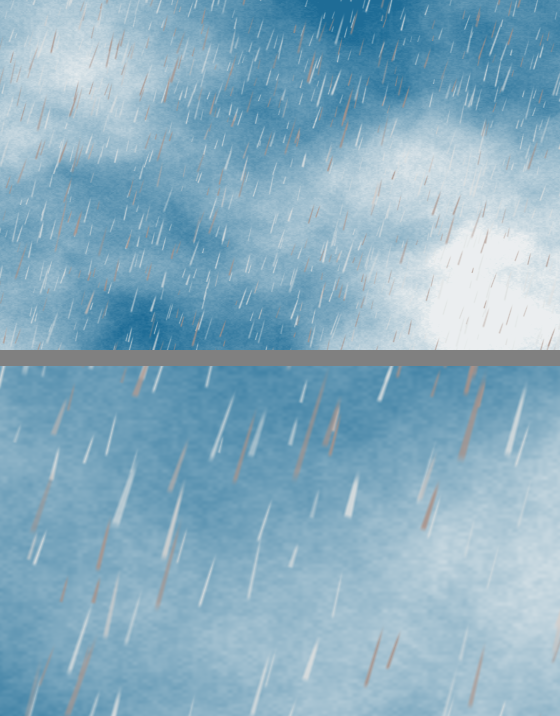
Top, the full canvas; bottom, a detail of the centre.
Write a Shadertoy shader that draws this texture.

```glsl
float hash(vec2 p) {
    return fract(sin(dot(p, vec2(127.1, 311.7))) * 43758.5453);
}

float noise(vec2 p) {
    vec2 i = floor(p), f = fract(p);
    f = f * f * (3.0 - 2.0 * f);
    return mix(mix(hash(i), hash(i + vec2(1, 0)), f.x),
               mix(hash(i + vec2(0, 1)), hash(i + vec2(1, 1)), f.x), f.y);
}

float fbm(vec2 p) {
    float sum = 0.0, amp = 0.5;
    for (int i = 0; i < 7; i++) {
        sum += amp * noise(p);
        p = mat2(1.6, 1.2, -1.2, 1.6) * p + 17.3;
        amp *= 0.52;
    }
    return sum;
}

float glow(vec2 p, vec2 centre, float radius) {
    vec2 d = (p - centre) / radius;
    return exp(-dot(d, d));
}

// Cloud brightness: broad light and dark areas broken up by noise
float cloudTone(vec2 p) {
    float warp = fbm(p * 2.5 + 40.0) - 0.5;
    vec2 w = p + vec2(0.25, -0.15) * warp;
    float tone = 0.43 + 1.1 * (fbm(w * vec2(2.6, 3.8) + 5.0) - 0.5);
    tone += 0.42 * glow(w, vec2(1.58, 0.05), 0.36);
    tone += 0.24 * glow(w, vec2(1.22, 0.34), 0.26);
    tone += 0.28 * glow(w, vec2(0.08, 0.82), 0.33);
    tone += 0.10 * glow(w, vec2(1.30, 0.74), 0.25);
    tone -= 0.34 * glow(w, vec2(1.08, 1.06), 0.33);
    tone -= 0.30 * glow(w, vec2(0.48, 0.22), 0.32);
    tone -= 0.16 * glow(w, vec2(0.66, 0.72), 0.18);
    return tone;
}

// One layer of slanted streaks: returns colour and coverage
vec4 rainLayer(vec2 p, float depth, float seed) {
    vec2 dir = normalize(vec2(0.29, 1.0));
    vec2 cell = mix(vec2(0.036, 0.075), vec2(0.07, 0.175), depth);
    vec2 q = vec2(p.x * dir.y - p.y * dir.x, dot(p, dir)) + seed * vec2(0.37, 0.53);
    float column = floor(q.x / cell.x);
    q.y += cell.y * hash(vec2(column, seed));

    vec2 id = vec2(column, floor(q.y / cell.y)) + seed * 19.0;
    vec2 local = (fract(q / cell) - 0.5) * cell;
    float size = hash(id + 0.3), shade = hash(id + 0.7);

    float halfLen = cell.y * mix(0.12, 0.37, size);
    local.y -= (hash(id + 1.1) - 0.5) * (cell.y - 2.0 * halfLen);
    local.x -= (hash(id + 1.9) - 0.5) * cell.x * 0.5;
    local.x -= (hash(id + 2.3) - 0.5) * 0.16 * local.y;

    // Thin toward the top, soft at both ends
    float along = local.y / halfLen;
    float width = mix(0.0013, 0.0034, depth) * mix(0.7, 1.2, hash(id + 3.1));
    width *= 1.0 - 0.28 * (along + 1.0);
    float blur = 0.0012 + 0.7 / iResolution.y;
    float body = 1.0 - smoothstep(width - blur, width + blur, abs(local.x));
    body *= smoothstep(-1.0, -0.75, along) * (1.0 - smoothstep(0.3, 1.0, along));

    vec3 pale = vec3(0.87, 0.88, 0.88), tan_ = vec3(0.67, 0.57, 0.53);
    vec3 colour = mix(pale, tan_, smoothstep(0.55, 0.75, shade));
    float present = step(hash(id + 4.7), 0.46);
    return vec4(colour, body * present * mix(0.4, 0.9, hash(id + 5.3)));
}

void mainImage(out vec4 fragColor, in vec2 fragCoord) {
    vec2 p = fragCoord / iResolution.y;

    // Clouds with a fine fibrous grain
    float grain = noise(p * vec2(210.0, 300.0)) + noise(p * vec2(110.0, 150.0) + 9.0) - 1.0;
    float tone = clamp(cloudTone(p) + 0.07 * grain, 0.0, 1.0);
    vec3 colour = mix(vec3(0.12, 0.425, 0.59), vec3(0.92, 0.935, 0.94), tone);

    // Rain, from far and fine to near and long
    for (int i = 0; i < 6; i++) {
        vec4 rain = rainLayer(p, float(i) / 5.0, float(i) + 1.0);
        colour = mix(colour, rain.rgb, rain.a);
    }
    fragColor = vec4(colour, 1.0);
}
```
